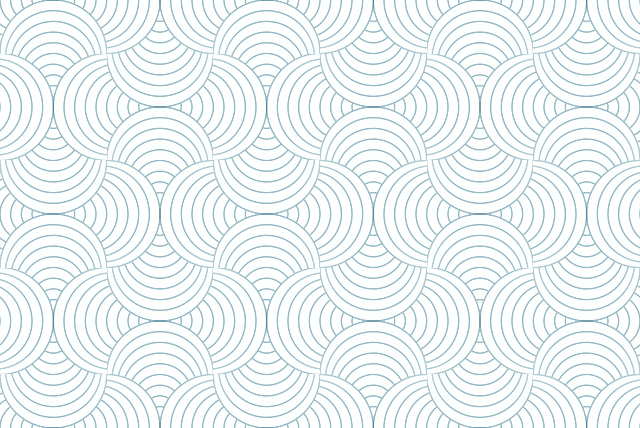
Give the GLSL for this pattern, as a Shadertoy shader.

```glsl
// Interlocking discs of fine blue rings on white, in a woven checkerboard.
// Folding the plane about its nearest lattice node leaves two discs to test;
// each disc holds ten circles that all touch at its tail point.

const vec2 CELLS = vec2(6.0, 4.0);      // lattice nodes across and down
const float RINGS = 10.0;               // circles nested in one disc
const float DISC_RADIUS = 0.5;          // in cells
const float LINE_WIDTH = 0.0073;        // in cells
const float SOFTNESS = 1.4;             // filter width in pixels
const vec3 PAPER = vec3(0.992, 1.0, 1.0);
const vec3 INK = vec3(0.26, 0.50, 0.59);

// Unsigned distance to a circle outline.
float circleLine(vec2 p, vec2 center, float radius) {
    return abs(length(p - center) - radius);
}

// Distance to the closest circle passing through the origin, centered on +x.
float nestedRings(vec2 p, float count) {
    float diameter = dot(p, p) / max(p.x, 1e-4);
    float index = clamp(round(diameter * count), 1.0, count);
    float radius = 0.5 * index / count;
    return circleLine(p, vec2(radius, 0.0), radius);
}

// Share of the filter footprint covered by a line of the given width.
float lineCoverage(float dist, float width, float blur) {
    vec2 sides = vec2(0.5, -0.5) * width - dist;
    vec2 cover = clamp(sides / blur + 0.5, 0.0, 1.0);
    return cover.x - cover.y;
}

void mainImage(out vec4 fragColor, in vec2 fragCoord) {
    vec2 p = fragCoord / iResolution.xy * CELLS - vec2(0.5, 0.0);
    float blur = SOFTNESS * CELLS.y / iResolution.y;

    // Fold into one quadrant of a node; x runs along the upper disc's axis.
    vec2 node = round(p);
    vec2 q = abs(p - node);
    bool verticalOnTop = mod(node.x + node.y, 2.0) < 0.5;
    if (verticalOnTop) q = q.yx;

    // Measure from the tail of whichever disc is visible here.
    vec2 topCenter = vec2(DISC_RADIUS, 0.0);
    bool insideTop = length(q - topCenter) < DISC_RADIUS;
    vec2 fromTail = insideTop ? vec2(1.0 - q.x, q.y) : q.yx;

    float rings = nestedRings(fromTail, RINGS);
    float outline = circleLine(q, topCenter, DISC_RADIUS);
    float facing = circleLine(q, -topCenter, DISC_RADIUS);

    // Lines grow paler toward the sides of each disc.
    float fade = mix(1.0, 0.72, smoothstep(0.25, 0.5, fromTail.y));
    float lines = fade * lineCoverage(min(rings, outline), LINE_WIDTH, blur);
    float contact = lineCoverage(facing, LINE_WIDTH, blur);

    // Multiply the inks so that touching outlines darken.
    vec3 color = PAPER * mix(vec3(1.0), INK, lines);
    color *= mix(vec3(1.0), INK, contact);
    fragColor = vec4(color, 1.0);
}
```
